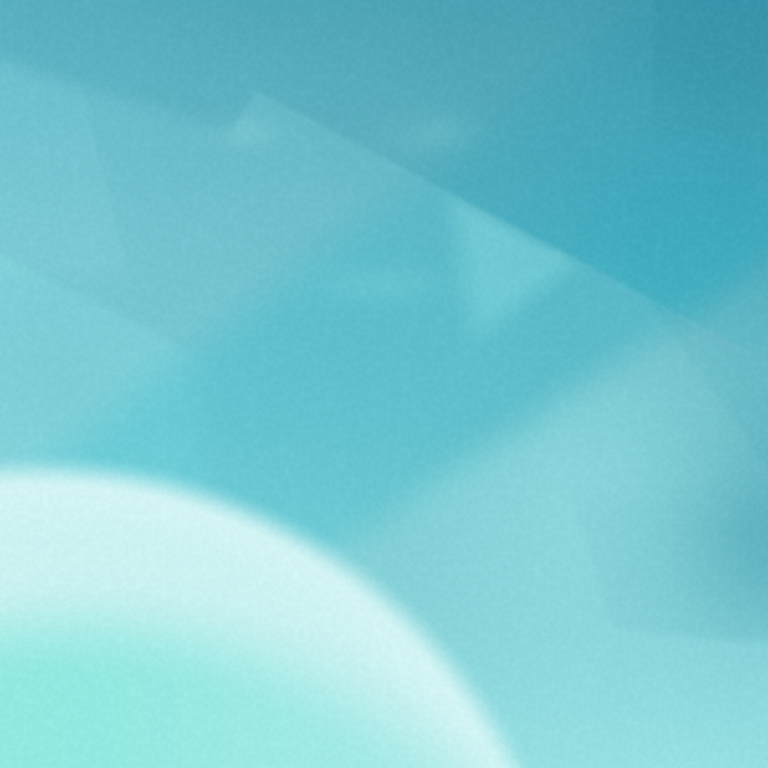
Give the GLSL for this background, as a WebGL 2 fragment shader.

```glsl
#version 300 es
precision highp float;
// Teal paper-like backdrop: a vertical gradient crossed by a soft diagonal
// shadow and faint folded facets, with a blurred pale crescent at lower left.
// Facets are half-planes, the crescent is two offset discs, the grain cellular.
uniform vec2 u_resolution;
out vec4 fragColor;

vec2 hash2(vec2 c) {
  vec2 q = vec2(dot(c, vec2(127.1, 311.7)), dot(c, vec2(269.5, 183.3)));
  return fract(sin(q) * 43758.5);
}

// Distance to the nearest scattered point
float cellular(vec2 p) {
  vec2 cell = floor(p), f = fract(p);
  float nearest = 2.0;
  for (int y = -1; y <= 1; y++)
    for (int x = -1; x <= 1; x++) {
      vec2 o = vec2(x, y);
      nearest = min(nearest, length(o + hash2(cell + o) - f));
    }
  return nearest;
}

// Smooth cloudiness from rotated, layered sines
float clouds(vec2 p) {
  float sum = 0.0, amp = 0.5;
  for (int i = 0; i < 5; i++) {
    p = mat2(0.8, 0.6, -0.6, 0.8) * p + 1.7;
    sum += amp * sin(p.x + 1.3 * sin(p.y)) * cos(p.y);
    p *= 1.8;
    amp *= 0.6;
  }
  return sum;
}

// 1 on the left of the line from a to b, 0 on its right, blurred by w
float side(vec2 p, vec2 a, vec2 b, float w) {
  vec2 d = normalize(b - a), q = p - a;
  return smoothstep(-w, w, d.x * q.y - d.y * q.x);
}

float glow(vec2 p, vec2 center, vec2 radius) {
  vec2 q = (p - center) / radius;
  return exp(-dot(q, q));
}

void main() {
  vec2 p = gl_FragCoord.xy / u_resolution;
  float cloud = clouds(p * 9.0);
  vec2 w = p + 0.005 * vec2(cloud, clouds(p * 8.0 + 4.0));

  // Base gradient
  vec3 top = mix(vec3(0.35, 0.69, 0.76), vec3(0.265, 0.60, 0.68), p.x);
  vec3 color = mix(vec3(0.59, 0.88, 0.89), top, p.y);

  // Diagonal shadow, wide and soft at both edges
  float band = side(w, vec2(0.52, 0.753), vec2(0.117, 0.44), 0.045)
             * side(w, vec2(0.456, 0.297), vec2(0.807, 0.531), 0.04);
  color -= vec3(0.08, 0.015, 0.005) * band * (1.0 - 0.6 * smoothstep(0.6, 0.9, p.y));

  // Long fold falling to the right, its notch and the fold to its left
  float above = side(p, vec2(0.332, 0.883), vec2(1.0, 0.531), 0.005);
  float notch = side(p, vec2(0.30, 0.827), vec2(0.335, 0.885), 0.006);
  float aboveLeft = side(p, vec2(0.0, 0.92), vec2(0.30, 0.827), 0.02);
  float lit = mix(1.0 - above, 1.0 - aboveLeft, notch);
  color += vec3(0.045, 0.035, 0.03) * lit * smoothstep(0.4, 0.75, p.y);
  color -= vec3(0.05, 0.01, 0.0) * above * glow(p, vec2(0.9, 0.68), vec2(0.22, 0.2));

  // Faint facets on the left
  float leftFacet = side(p, vec2(0.169, 0.635), vec2(0.124, 0.818), 0.005);
  color += vec3(0.018, 0.014, 0.01) * leftFacet * smoothstep(0.62, 0.66, p.y) * lit;
  float lowFold = 1.0 - side(p, vec2(0.04, 0.648), vec2(0.26, 0.538), 0.008);
  color += vec3(0.02, 0.025, 0.02) * lowFold * (1.0 - smoothstep(0.2, 0.3, p.x));

  // Pale field to the right of the shadow
  float field = 1.0 - side(w, vec2(0.456, 0.297), vec2(0.807, 0.531), 0.04);
  color += vec3(0.06, 0.055, 0.04) * field * glow(p, vec2(0.76, 0.4), vec2(0.22, 0.17));
  float rightFold = side(p, vec2(0.81, 0.66), vec2(1.0, 0.388), 0.006);
  color -= vec3(0.025, 0.015, 0.012) * rightFold * (1.0 - above);

  // Dusky patch at the right edge, bounded by a bent facet
  float patchEdge = side(w, vec2(1.0, 0.167), vec2(0.80, 0.18), 0.01);
  float bend = 1.0 - side(w, vec2(0.80, 0.18), vec2(0.755, 0.323), 0.01);
  color -= vec3(0.10, 0.08, 0.06) * glow(p, vec2(1.0, 0.3), vec2(0.11, 0.15))
         * (0.45 + 0.55 * (1.0 - patchEdge));
  color -= vec3(0.02, 0.016, 0.012) * (1.0 - patchEdge) * bend * smoothstep(0.4, 0.3, p.y);

  // Small luminous wisps under the long fold
  float shard = side(w, vec2(0.75, 0.66), vec2(0.57, 0.75), 0.012)
              * side(w, vec2(0.64, 0.575), vec2(0.755, 0.665), 0.025)
              * side(w, vec2(0.585, 0.74), vec2(0.62, 0.57), 0.03);
  float wisps = shard + 0.55 * glow(w, vec2(0.57, 0.825), vec2(0.05, 0.025))
              + 0.5 * glow(w, vec2(0.32, 0.83), vec2(0.04, 0.02))
              + 0.45 * glow(w, vec2(0.50, 0.63), vec2(0.09, 0.025));
  color += vec3(0.08, 0.06, 0.04) * wisps;

  // Darker upper right corner
  color -= 0.014 * smoothstep(0.845, 0.855, p.x) * smoothstep(0.78, 0.9, p.y);
  color += 0.007 * cloud;

  // Blurred crescent between two offset discs
  float outer = length(p - vec2(0.05, -0.30)) - 0.695;
  float inner = length(p - vec2(0.10, -0.536)) - 0.726;
  vec3 aqua = mix(vec3(0.57, 0.915, 0.88), vec3(0.66, 0.92, 0.91), smoothstep(0.0, 0.7, p.x));
  vec3 pale = vec3(0.83, 0.96, 0.96) - vec3(0.03, 0.01, 0.01) * smoothstep(0.02, 0.1, -outer);
  vec3 disc = mix(aqua, pale, smoothstep(-0.075, 0.07, inner));
  color = mix(disc, color, smoothstep(-0.03, 0.018, outer));

  // Fine paper grain
  color += 0.022 * (cellular(p * 150.0) - 0.5) + 0.012 * (cellular(p * 70.0 + 9.0) - 0.5);
  fragColor = vec4(clamp(color, 0.0, 1.0), 1.0);
}
```
